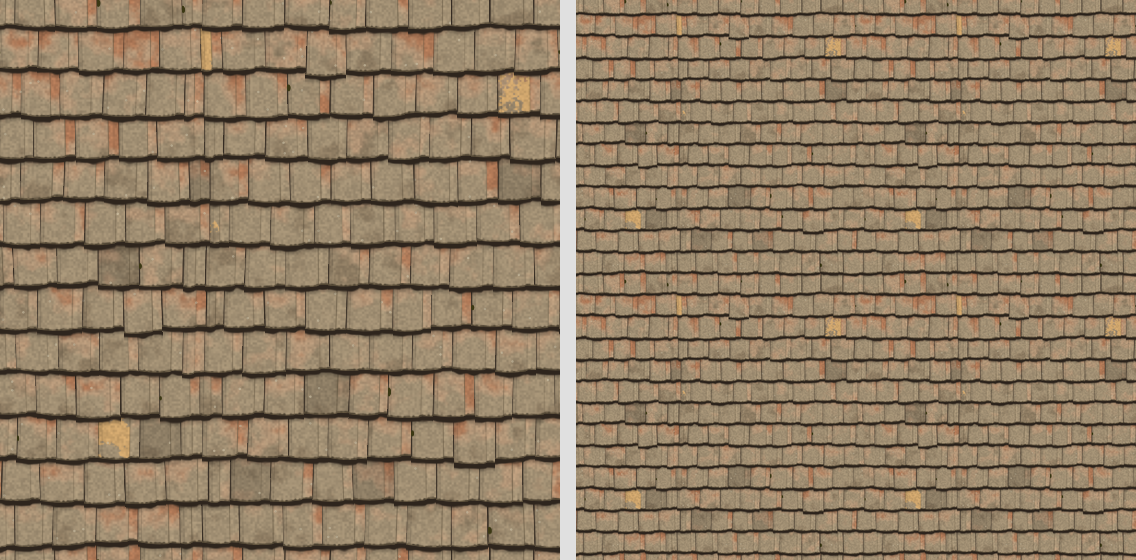
Left, the tile; right, the same tile 2 across and 2 down.
Write a Shadertoy shader that draws this texture.

```glsl
#define ROWS 13.0
#define ACROSS 13.5      // thirteen whole tiles and one half tile per row
#define ROLL 0.24        // width of the raised strip on the right of a tile
#define SHADOW 0.1       // depth of the shadow under a course
#define CLAY vec3(0.63, 0.56, 0.45)
#define PALE vec3(0.71, 0.59, 0.47)
#define DULL vec3(0.55, 0.48, 0.38)
#define RUST vec3(0.67, 0.46, 0.33)
#define LIP vec3(0.36, 0.31, 0.23)
#define DARK vec3(0.18, 0.145, 0.115)
#define LICHEN vec3(0.8, 0.64, 0.42)
#define MOSS vec3(0.23, 0.22, 0.08)

// Whole number wrapped into a period, safe against rounding
vec2 wrap(vec2 i, vec2 period) {
    return i - period * floor((i + 0.5) / period);
}

float hash(vec2 p) {
    vec3 q = fract(p.xyx * 0.1031);
    q += dot(q, q.yzx + 33.33);
    return fract((q.x + q.y) * q.z);
}

// Value noise that wraps after a whole period
float noise(vec2 p, vec2 period) {
    vec2 i = floor(p), f = p - i;
    f = f * f * (3.0 - 2.0 * f);
    vec2 a = wrap(i, period), b = wrap(i + 1.0, period);
    return mix(mix(hash(a), hash(vec2(b.x, a.y)), f.x),
               mix(hash(vec2(a.x, b.y)), hash(b), f.x), f.y);
}

float fbm(vec2 uv, vec2 shift) {
    float sum = 0.0, amp = 0.533, freq = 26.0;
    for (int i = 0; i < 4; i++) {
        sum += amp * noise(uv * freq + shift, vec2(freq));
        amp *= 0.5;
        freq *= 2.0;
    }
    return sum;
}

// Soft line of the given half width
float line(float d, float halfWidth, float aa) {
    return 1.0 - smoothstep(halfWidth - aa * 0.5, halfWidth + aa, abs(d));
}

// Position inside the tile: x from its left side, its width, its number
vec3 locate(vec2 uv, float r, float rise) {
    float start = 0.365 + 0.037 * step(0.25, fract(r * 0.5)) + 0.018 * (hash(vec2(r, 71.0)) - 0.5);
    float wobble = noise(vec2(uv.x * 14.0, r * 7.0 + 0.01), vec2(14.0, 91.0)) - 0.5;
    float lean = noise(vec2(uv.x * 13.0, r * 5.0 + 3.01), vec2(13.0, 91.0)) - 0.5;
    float a = fract(uv.x - start + (0.16 * wobble + 0.09 * lean * rise) / ACROSS) * ACROSS;
    float n = floor(a);
    return vec3(a - n, min(1.0, ACROSS - n), n);
}

// Height of the lower edge of a tile, relative to its course
float lowerEdge(vec2 uv, vec3 tile, vec2 id) {
    float sag = 0.1 * (noise(vec2(uv.x * 6.0, id.y * 3.0 + 0.01), vec2(6.0, 39.0)) - 0.5);
    float lift = 0.075 * (hash(id + 11.0) - 0.5);
    float tilt = 0.1 * (hash(id + 23.0) - 0.6) * (tile.x - 0.5);
    float slip = 0.1 * step(0.96, hash(id + 37.0));
    float pan = tile.y - ROLL;
    float bow = -0.025 * sin(3.1416 * clamp(tile.x / pan, 0.0, 1.0))
              + 0.025 * smoothstep(pan - 0.04, pan + 0.04, tile.x);
    return sag + lift + tilt - slip + bow;
}

vec3 tileColour(vec2 uv, vec3 tile, vec2 id, float h, float aa) {
    float x = tile.x, pan = tile.y - ROLL, k = hash(id + 5.0);
    float roll = smoothstep(pan - 0.01, pan + 0.02, x);
    vec2 shift = floor(vec2(k, hash(id + 61.0)) * 97.0);
    float stain = fbm(uv, shift), bloom = fbm(uv, shift.yx + 41.0);
    float grain = noise(uv * 256.0, vec2(256.0));

    // Weathered clay, redder near the top, on the roll and in warm courses
    float warm = smoothstep(0.6, 1.0, hash(vec2(id.y, 19.0)));
    float glow = hash(id + 7.0);
    float red = 0.5 + 0.75 * (bloom - 0.5) + 0.32 * (h - 0.5)
              + 0.3 * roll * glow * glow + 0.14 * warm + 0.16 * (hash(id + 13.0) - 0.5) - 0.09;
    vec3 c = mix(DULL, CLAY, smoothstep(0.2, 0.45, stain + 0.2 * (k - 0.4)));
    c = mix(c, PALE, 0.9 * smoothstep(0.42, 0.6, red));
    c = mix(c, RUST, smoothstep(0.58, 0.82, red));
    c *= 1.0 - 0.12 * step(0.95, hash(id + 83.0));

    // Lichen crust on a few tiles, pale specks on many
    float crust = step(0.965, hash(id + 97.0)) * (1.0 - roll);
    c = mix(c, LICHEN, crust * smoothstep(0.48, 0.56, 0.5 * stain + 0.5 * bloom + 0.14 * (grain - 0.4)));
    vec2 cell = floor(uv * 64.0);
    vec2 spot = 0.3 + 0.4 * vec2(hash(cell + 3.0), hash(cell + 9.0));
    float speck = 1.0 - smoothstep(0.08, 0.2, length(fract(uv * 64.0) - spot));
    c = mix(c, vec3(0.76, 0.72, 0.62), 0.6 * speck * step(0.95, hash(cell + 29.0)));
    c *= 0.92 + 0.16 * grain;

    // Shaped surface: shaded pan, faint groove, lit roll and thin broken joints
    c *= 1.0 - 0.1 * (1.0 - smoothstep(0.0, 0.14, x)) * (1.0 - roll);
    c *= 1.0 + 0.05 * line(x - pan - 0.07, 0.03, 0.04);
    c *= 1.0 - 0.1 * line(x - 0.09, 0.006, aa);
    c = mix(c, LIP, (0.2 + 0.4 * hash(id + 31.0)) * line(x - pan, 0.006, aa));
    float open = hash(id + 43.0);
    float joint = line(min(x, (tile.y - x) * 2.0), 0.006 + 0.024 * open * stain, aa);
    c = mix(c, DARK, joint * mix(0.4, 0.95, open) * smoothstep(0.15, 0.5, stain + 0.2 * open));

    // Moss lodged in some joints, then the thick lower lip
    float clump = length(vec2(x - 0.03, (h - 0.3 - 0.4 * k) * 0.6)) + 0.09 * (stain - 0.5);
    c = mix(c, MOSS, step(0.92, hash(id + 53.0)) * (1.0 - smoothstep(0.03, 0.055, clump)));
    return mix(LIP * (0.8 + 0.3 * grain), c, smoothstep(0.01, 0.065, h + 0.03 * (grain - 0.5)));
}

void mainImage(out vec4 fragColor, in vec2 fragCoord) {
    vec2 uv = fragCoord / iResolution.xy;
    float v = uv.y * ROWS - 0.355, aa = ROWS / iResolution.y;
    float rough = noise(uv * 78.0, vec2(78.0));
    vec3 col = DARK;
    // Lay the courses from low to high, each shading the one below
    for (int j = -1; j <= 1; j++) {
        float row = floor(v) + float(j);
        float r = wrap(vec2(row), vec2(ROWS)).x;
        vec3 tile = locate(uv, r, v - row);
        vec2 id = vec2(tile.z, r);
        float h = v - row - lowerEdge(uv, tile, id);
        float depth = SHADOW + 0.06 * (rough - 0.5);
        col *= 1.0 - 0.2 * (1.0 - smoothstep(depth, depth + 0.12, -h));
        col = mix(col, DARK, 1.0 - smoothstep(depth - 0.03, depth + 0.03, -h));
        col = mix(col, tileColour(uv, tile, id, h, aa), smoothstep(-0.5 * aa, 0.5 * aa, h));
    }
    fragColor = vec4(col, 1.0);
}
```
